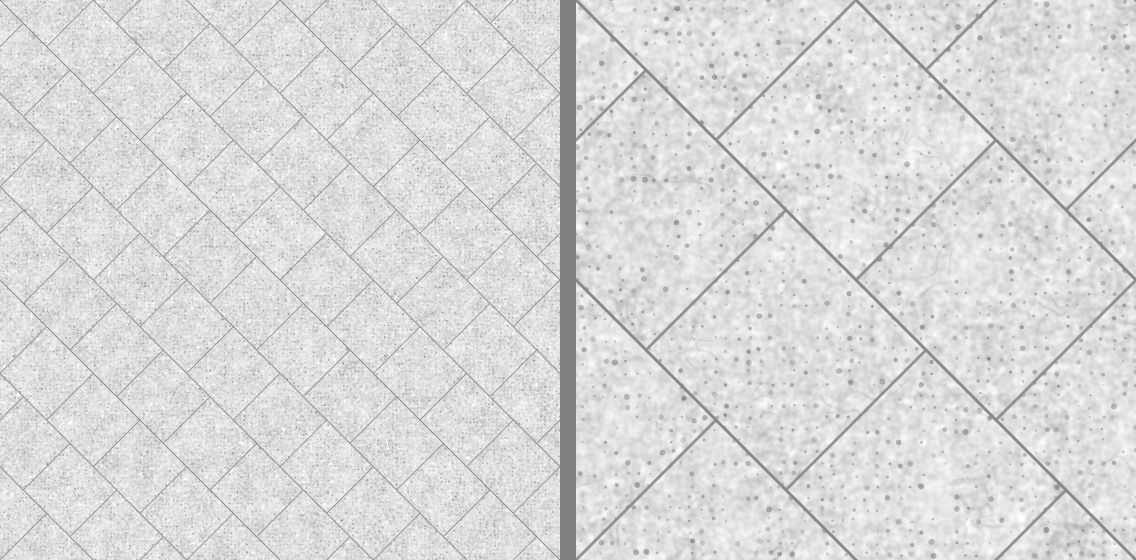
Left: the whole. Right: its middle third, enlarged.
Reproduce this texture procedurally as a WebGL 1 fragment shader.

```glsl
precision highp float;
// Pale grey stone paving: square slabs laid diagonally in a half running bond.
// Each slab gets its own patch of clouded, speckled stone from gradient noise
// and scattered pits; thin grey joints are drawn from line distances.

uniform vec2 u_resolution;

#define SLABS 6.0            // slab rows crossing each canvas edge
#define JOINT_WIDTH 0.0017   // in canvas units
#define JOINT_GREY 0.53
#define STONE_GREY 0.876
#define TONE_VARIATION 0.012 // brightness spread between slabs
#define CLOUD_AMOUNT 0.055
#define GRAIN_AMOUNT 0.105
#define VEIN_DEPTH 0.06
#define PIT_CELLS 150.0      // pit grid cells per canvas width
#define PIT_DENSITY 0.48
#define PIT_DEPTH 0.24

float hash(vec2 p) {
  vec3 q = fract(p.xyx * vec3(0.1031, 0.1030, 0.0973));
  q += dot(q, q.yzx + 33.33);
  return fract((q.x + q.y) * q.z);
}

float cornerGradient(vec2 cell, vec2 offset) {
  float angle = 6.28318 * hash(cell);
  return dot(vec2(cos(angle), sin(angle)), offset);
}

float gradientNoise(vec2 p) {
  vec2 i = floor(p), f = p - i;
  vec2 w = f * f * f * (f * (f * 6.0 - 15.0) + 10.0);
  vec2 e = vec2(1.0, 0.0);
  float low = mix(cornerGradient(i, f), cornerGradient(i + e, f - e), w.x);
  float high = mix(cornerGradient(i + e.yx, f - e.yx),
                   cornerGradient(i + 1.0, f - 1.0), w.x);
  return mix(low, high, w.y);
}

// Darkening by small round pits, one candidate per grid cell
float pits(vec2 p, float pixel, float density) {
  vec2 cell = floor(p * PIT_CELLS);
  vec2 jitter = vec2(hash(cell + 17.3), hash(cell + 41.7));
  vec2 center = 0.5 + 0.34 * (jitter - 0.5);
  float size = hash(cell + 73.1);
  float radius = mix(0.10, 0.27, size * size);
  float d = length(fract(p * PIT_CELLS) - center);
  float soft = 0.6 * pixel * PIT_CELLS;
  float cover = 1.0 - smoothstep(radius - soft, radius + soft, d);
  float depth = PIT_DEPTH * mix(0.4, 1.0, hash(cell + 5.9));
  return cover * depth * step(hash(cell), density);
}

float stone(vec2 p, float pixel) {
  // Soft blotches
  float broad = gradientNoise(p * 27.0);
  float blotch = gradientNoise(p * 61.0 + 8.0);
  float shade = CLOUD_AMOUNT * (broad + 0.8 * blotch);

  // Fine grain, a little rougher in the darker blotches
  float grain = gradientNoise(p * 165.0) + 0.75 * gradientNoise(p * 310.0);
  shade += GRAIN_AMOUNT * grain * (1.0 - 0.5 * broad);

  // Short curled veins and pale flecks
  vec2 bend = vec2(blotch, gradientNoise(p * 48.0 + 31.0));
  float vein = abs(gradientNoise(p * 52.0 + 1.4 * bend));
  float veinMask = smoothstep(0.08, 0.3, gradientNoise(p * 34.0 + 19.0));
  shade -= VEIN_DEPTH * veinMask * (1.0 - smoothstep(0.03, 0.12, vein));
  shade += 0.05 * smoothstep(0.25, 0.5, gradientNoise(p * 95.0 + 3.0));

  return shade - pits(p, pixel, PIT_DENSITY - 0.3 * broad);
}

float jointCover(float d, float pixel) {
  float halfWidth = 0.5 * JOINT_WIDTH;
  float soft = 0.6 * pixel;
  float cover = 1.0 - smoothstep(halfWidth - soft, halfWidth + soft, d);
  return cover * min(1.0, JOINT_WIDTH / pixel);
}

void main() {
  vec2 uv = gl_FragCoord.xy / u_resolution;
  float pixel = 1.0 / min(u_resolution.x, u_resolution.y);

  // Diagonal axes: x along a row, y across rows; even rows shift by half
  vec2 q = vec2(uv.x, 1.0 - uv.y);
  vec2 grid = SLABS * vec2(q.x + q.y, q.y - q.x);
  float row = floor(grid.y);
  float shift = 0.5 * (1.0 - mod(row, 2.0));
  float column = floor(grid.x - shift);
  vec2 local = vec2(grid.x - shift - column, grid.y - row);

  // Slab center wrapped at the canvas edges so the paving tiles
  vec2 center = vec2(column + shift, row) + 0.5;
  vec2 id = vec2(center.x - center.y, center.x + center.y) * 2.0;
  id = floor(mod(id + 0.5, 4.0 * SLABS));
  vec2 seed = 7.0 * vec2(hash(id + 2.0), hash(id + 57.0)) + 1.0;
  vec2 fromCenter = local - 0.5;
  vec2 p = vec2(fromCenter.x - fromCenter.y, fromCenter.x + fromCenter.y);
  p = p / (2.0 * SLABS) + seed;

  float grey = STONE_GREY + TONE_VARIATION * (hash(id + 91.0) - 0.5);
  grey += stone(p, pixel);

  // Long joints run unbroken and are a touch stronger than the cross joints
  vec2 edge = min(local, 1.0 - local) / (SLABS * sqrt(2.0));
  float joint = max(jointCover(edge.y, pixel), 0.88 * jointCover(edge.x, pixel));
  grey = mix(grey, JOINT_GREY, joint);

  gl_FragColor = vec4(vec3(clamp(grey, 0.0, 1.0)), 1.0);
}
```
